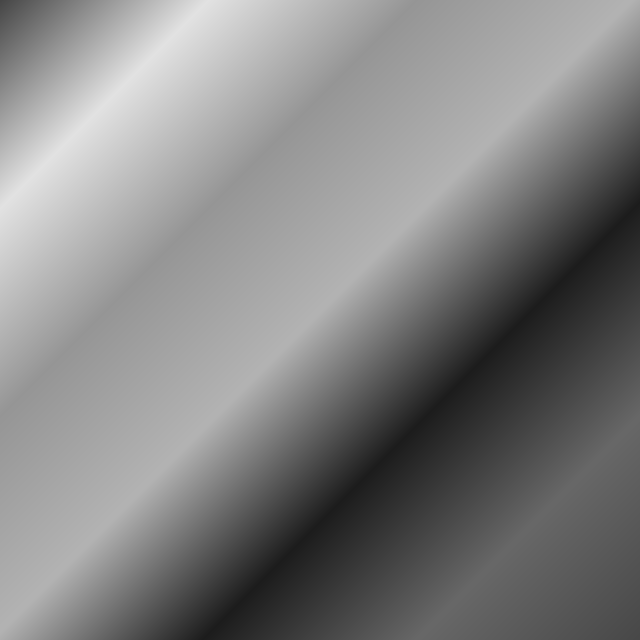
Give the GLSL for this background, as a WebGL 2 fragment shader.

```glsl
#version 300 es
precision highp float;
// Brushed-metal style diagonal gradient: soft grey bands from top left to bottom right.

uniform vec2 u_resolution;
out vec4 fragColor;

const int STOP_COUNT = 7;

// Each stop holds its position along the diagonal and its grey level.
const vec2 STOPS[STOP_COUNT] = vec2[](
    vec2(0.0, 0.27),
    vec2(0.163, 0.885),
    vec2(0.325, 0.585),
    vec2(0.494, 0.70),
    vec2(0.658, 0.11),
    vec2(0.825, 0.405),
    vec2(1.0, 0.28)
);

// Piecewise linear blend through all stops.
float metalGrey(float t) {
    float grey = STOPS[0].y;
    for (int i = 1; i < STOP_COUNT; i++) {
        vec2 a = STOPS[i - 1];
        vec2 b = STOPS[i];
        grey = mix(grey, b.y, clamp((t - a.x) / (b.x - a.x), 0.0, 1.0));
    }
    return grey;
}

void main() {
    vec2 uv = gl_FragCoord.xy / u_resolution;

    // Distance along the diagonal: 0 at top left, 1 at bottom right.
    float diagonal = 0.5 * (uv.x + 1.0 - uv.y);

    fragColor = vec4(vec3(metalGrey(diagonal)), 1.0);
}
```
